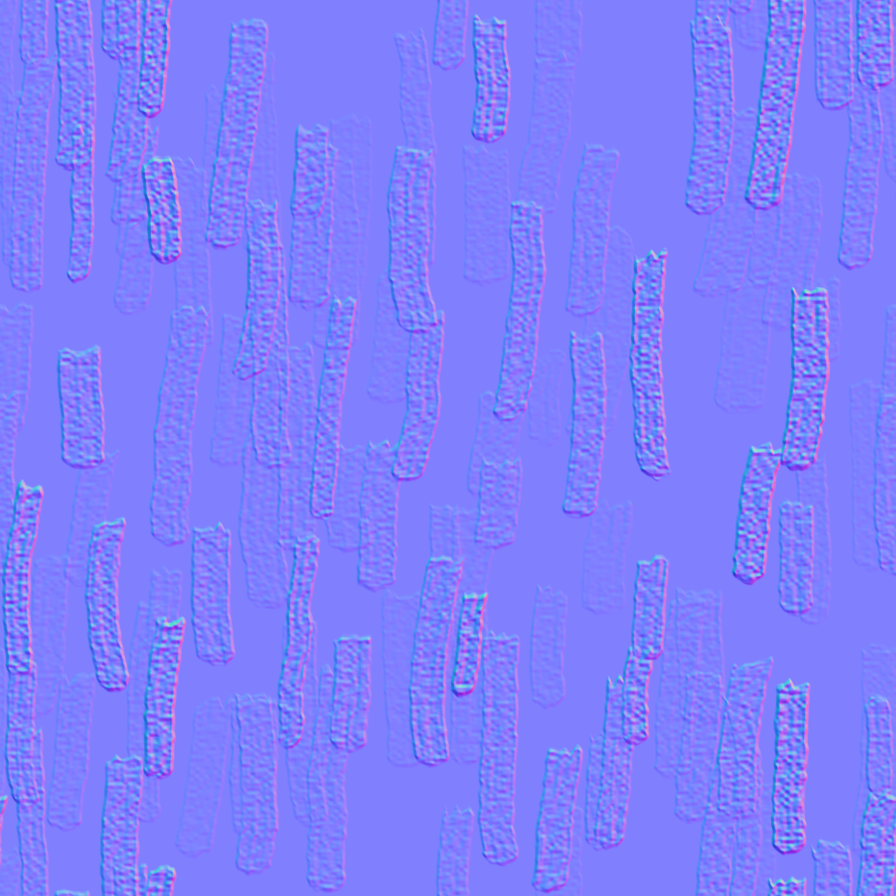
Reproduce this texture map procedurally as a three.js fragment shader.

```glsl
varying vec2 vUv;

const vec2 GRID = vec2(12.0, 4.0);
const int LAYERS = 3;
const vec2 HALF_WIDTH = vec2(0.013, 0.022);
const vec2 HALF_LENGTH = vec2(0.055, 0.140);
const vec2 LEAN = vec2(-0.05, 0.14);
const float BEND = 0.9;
const float EDGE_SOFTNESS = 0.0045;
const float PAINT_THICKNESS = 0.0026;
const float GRAIN_HEIGHT = 0.0023;
const float BRISTLE_HEIGHT = 0.0021;
const float WRINKLE_HEIGHT = 0.0028;
const float SHOW_THROUGH = 0.55;
const float SAMPLE_STEP = 0.0009;

float hash(vec2 p) {
  vec3 q = fract(p.xyx * 0.1031);
  q += dot(q, q.yzx + 33.33);
  return fract((q.x + q.y) * q.z);
}

float noise(vec2 p) {
  vec2 i = floor(p);
  vec2 f = fract(p);
  f = f * f * (3.0 - 2.0 * f);
  return mix(mix(hash(i), hash(i + vec2(1.0, 0.0)), f.x),
             mix(hash(i + vec2(0.0, 1.0)), hash(i + 1.0), f.x), f.y);
}

float pick(vec2 range, vec2 id, float salt) {
  return mix(range.x, range.y, hash(id + salt * vec2(17.0, 31.0)));
}

// Lays one brush stroke over the height h; p is relative to its centre
float paintStroke(float h, vec2 p, vec2 id, float strength, float widen) {
  float halfWidth = pick(HALF_WIDTH, id, 1.0) * widen;
  float halfLength = pick(HALF_LENGTH, id, 2.0);
  if (abs(p.y) > halfLength + 0.02 || abs(p.x) > 0.08) return h;

  // Lean, bow and wobble of the path
  vec2 seed = vec2(hash(id + 5.0), hash(id + 9.0)) * 60.0;
  float bow = pick(vec2(-BEND, BEND), id, 3.0);
  p.x -= pick(LEAN, id, 4.0) * p.y + bow * p.y * p.y;
  p.x -= 0.006 * (noise(vec2(p.y * 22.0, 0.5) + seed) - 0.5);
  if (abs(p.x) > halfWidth + 0.006) return h;

  // Rough sides, frayed top and rounded bottom
  float across = p.x / halfWidth;
  float side = halfWidth - abs(p.x);
  side += 0.0025 * (noise(vec2(sign(p.x) * 9.0, p.y * 130.0) + seed) - 0.5);
  float fray = 0.014 * noise(vec2(p.x * 150.0, 3.0) + seed);
  float top = halfLength - p.y - fray;
  float bottom = halfLength + p.y - 0.011 * across * across - 0.3 * fray;
  float end = min(top, bottom);
  float mask = smoothstep(0.0, EDGE_SOFTNESS, side)
             * smoothstep(0.0, EDGE_SOFTNESS * 1.4, end);
  if (mask <= 0.0) return h;

  // Bristle furrows, fine grain and wrinkles gathered at the ends
  float bristle = noise(p * vec2(210.0, 14.0) + seed) - 0.5;
  float grain = noise(p * vec2(200.0, 230.0) + seed.yx) - 0.5;
  float wrinkle = noise(p * vec2(70.0, 230.0) + seed + 20.0) - 0.5;
  float gathered = 0.25 + 0.75 * (1.0 - smoothstep(0.0, 0.03, end));
  float rim = 0.35 * (1.0 - smoothstep(0.002, 0.007, side));
  float body = PAINT_THICKNESS * (0.85 + rim) + BRISTLE_HEIGHT * bristle
             + GRAIN_HEIGHT * grain + WRINKLE_HEIGHT * gathered * wrinkle;
  return mix(h, h * mix(1.0, SHOW_THROUGH, strength) + body * strength, mask);
}

// Height of all layers from faint to thick, repeating at the border
float paintHeight(vec2 uv) {
  float h = 0.0;
  for (int layer = 0; layer < LAYERS; layer++) {
    float depth = float(layer) / float(LAYERS - 1);
    float presence = mix(0.95, 0.68, depth);
    float layerStrength = mix(0.2, 1.0, depth);
    vec2 g = uv * GRID + vec2(0.37, 0.43) * float(layer);
    vec2 cell = floor(g);
    for (int y = -1; y <= 1; y++) {
      for (int x = -1; x <= 1; x++) {
        vec2 c = cell + vec2(float(x), float(y));
        vec2 id = mod(c, GRID) + 40.0 * float(layer) + 3.0;
        if (hash(id + 71.0) < presence) {
          vec2 centre = c + vec2(hash(id + 13.0), hash(id + 29.0));
          float strength = layerStrength * pick(vec2(0.5, 1.2), id, 6.0);
          h = paintStroke(h, (g - centre) / GRID, id, strength,
                          mix(1.3, 1.0, depth));
        }
      }
    }
  }
  return h;
}

void main() {
  // Slope of the relief, packed as a tangent-space normal
  vec2 e = vec2(SAMPLE_STEP, 0.0);
  vec2 slope = vec2(paintHeight(vUv + e.xy) - paintHeight(vUv - e.xy),
                    paintHeight(vUv + e.yx) - paintHeight(vUv - e.yx));
  slope /= 2.0 * SAMPLE_STEP;
  vec3 normal = normalize(vec3(-slope, 1.0));
  gl_FragColor = vec4(normal * 0.5 + 0.5, 1.0);
}
```
